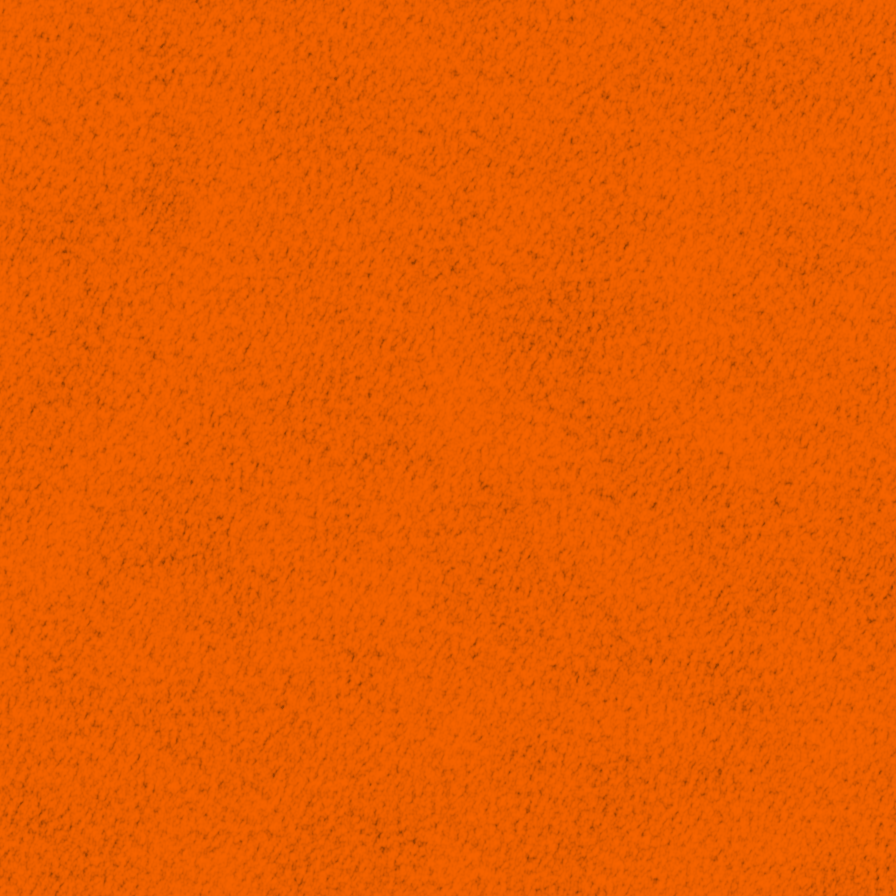
This texture is drawn by a three.js fragment shader. Its source:

```glsl
// Orange suede: short dark flecks of nap leaning to the upper right.
// Stretched gradient noise makes the flecks, finer noise the grain and broad
// noise the mottling; their sum is bent so that dark specks stand out.

varying vec2 vUv;

const vec3 ORANGE_TINT = vec3(1.0, 0.402, 0.0);
const float BRIGHTEST = 0.98;    // upper limit of the red channel
const float DARKEST = 0.62;
const float MEDIAN_SHADE = 0.058;
const float FLECK_SKEW = 0.6;    // how strongly dark specks stand out
const float NAP_ANGLE = 1.13;    // lean of the flecks, in radians
const float NOISE_GAIN = 4.6;    // brings the noise to unit deviation

// Random unit vector for a lattice point
vec2 randomGradient(vec2 cell) {
  vec3 p = fract(cell.xyx * vec3(0.1031, 0.1030, 0.0973));
  p += dot(p, p.yzx + 33.33);
  float angle = 6.28318 * fract((p.x + p.y) * p.z);
  return vec2(cos(angle), sin(angle));
}

float gradientNoise(vec2 p) {
  vec2 cell = floor(p);
  vec2 f = fract(p);
  vec2 w = f * f * f * (f * (f * 6.0 - 15.0) + 10.0);
  float a = dot(randomGradient(cell), f);
  float b = dot(randomGradient(cell + vec2(1.0, 0.0)), f - vec2(1.0, 0.0));
  float c = dot(randomGradient(cell + vec2(0.0, 1.0)), f - vec2(0.0, 1.0));
  float d = dot(randomGradient(cell + 1.0), f - 1.0);
  return NOISE_GAIN * mix(mix(a, b, w.x), mix(c, d, w.x), w.y);
}

// Noise stretched along a direction; frequency is (along, across)
float nap(vec2 p, float angle, vec2 frequency, float seed) {
  vec2 along = vec2(cos(angle), sin(angle));
  vec2 across = vec2(-along.y, along.x);
  return gradientNoise(vec2(dot(p, along), dot(p, across)) * frequency + seed);
}

// Broad, soft clouds in three octaves
float mottling(vec2 p, float frequency) {
  float sum = 0.0;
  float weight = 0.6;
  for (int i = 0; i < 3; i++) {
    sum += weight * gradientNoise(p * frequency + 17.3 * float(i));
    frequency *= 2.3;
    weight *= 0.8;
  }
  return sum;
}

// Two faint worn spots, opposite each other about the centre
float smudges(vec2 p, vec2 offset, float radius) {
  float sum = 0.0;
  for (int i = 0; i < 2; i++) {
    float side = 2.0 * float(i) - 1.0;
    vec2 d = (p - 0.5 - side * offset) / radius;
    sum += exp(-dot(d, d));
  }
  return sum;
}

void main() {
  vec2 p = vUv;

  // Nap: two sizes of fleck with slightly different lean
  float shade = 0.62 * nap(p, NAP_ANGLE, vec2(82.0, 165.0), 5.7);
  shade += 0.48 * nap(p, NAP_ANGLE - 0.16, vec2(120.0, 215.0), 71.2);

  // Fine grain
  shade += 0.42 * nap(p, NAP_ANGLE + 0.3, vec2(260.0, 330.0), 143.9);

  // Uneven wear
  shade += 0.27 * mottling(p, 7.0);
  vec2 warp = 0.012 * vec2(gradientNoise(p * 24.0), gradientNoise(p * 24.0 + 9.4));
  shade += 0.9 * smudges(p + warp, vec2(0.31, -0.265), 0.032);

  // Bend the sum: a flat bright ground with sharper dark specks
  float red = BRIGHTEST - MEDIAN_SHADE * exp(FLECK_SKEW * shade);
  gl_FragColor = vec4(ORANGE_TINT * max(red, DARKEST), 1.0);
}
```
